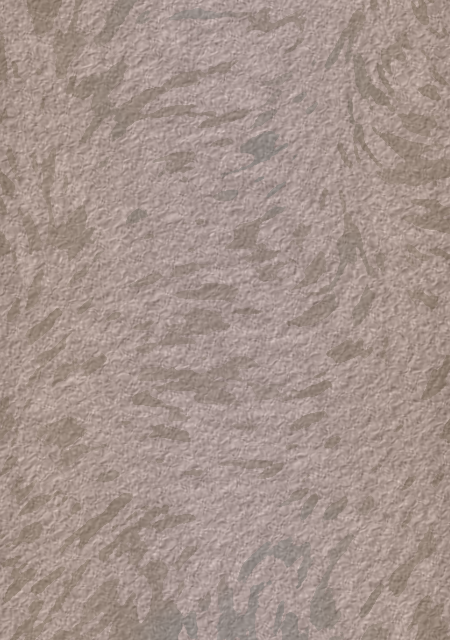
Write a WebGL 1 fragment shader that draws this texture.

```glsl
precision highp float;

uniform vec2 u_resolution;

const vec3 PLASTER = vec3(0.664, 0.594, 0.571);
const vec3 BARE_COAT = vec3(0.575, 0.511, 0.468);
const vec3 COOL_COAT = vec3(0.562, 0.530, 0.505);
const vec2 LIGHT_DIR = vec2(-0.6, 0.8);

float hash(vec2 p) {
  return fract(sin(dot(p, vec2(127.1, 311.7))) * 43758.5453);
}

float noise(vec2 p) {
  vec2 i = floor(p);
  vec2 f = fract(p);
  f = f * f * (3.0 - 2.0 * f);
  float low = mix(hash(i), hash(i + vec2(1.0, 0.0)), f.x);
  float high = mix(hash(i + vec2(0.0, 1.0)), hash(i + vec2(1.0, 1.0)), f.x);
  return mix(low, high, f.y);
}

vec2 rotate(vec2 p, float angle) {
  float c = cos(angle);
  float s = sin(angle);
  return vec2(c * p.x - s * p.y, s * p.x + c * p.y);
}

float fbm(vec2 p) {
  float sum = 0.0;
  float gain = 0.5;
  for (int i = 0; i < 4; i++) {
    sum += gain * noise(p);
    p = rotate(p, 0.64) * 2.0 + 7.3;
    gain *= 0.5;
  }
  return sum / 0.9375;
}

// Direction of the trowel strokes: broad, slowly turning sweeps
vec2 strokeDir(vec2 p) {
  float turn = noise(p * 2.7 + 3.1) + 0.2 * noise(p * 6.0 + 11.0) - 0.6;
  float angle = 1.6 + 3.2 * turn;
  return vec2(cos(angle), sin(angle));
}

// Noise averaged along the curved strokes
float streaks(vec2 p, float frequency, float reach) {
  float sum = noise(rotate(p, 0.5) * frequency);
  float weights = 1.0;
  vec2 ahead = p;
  vec2 behind = p;
  for (int i = 1; i <= 9; i++) {
    float weight = 1.0 - float(i) / 10.0;
    ahead += strokeDir(ahead) * reach / 9.0;
    behind -= strokeDir(behind) * reach / 9.0;
    sum += weight * noise(rotate(ahead, 0.5) * frequency);
    sum += weight * noise(rotate(behind, 0.5) * frequency);
    weights += 2.0 * weight;
  }
  return sum / weights - 0.5;
}

// Height difference towards the light, on a turned and warped lattice
float emboss(vec2 p, float frequency, float angle) {
  vec2 warp = vec2(noise(p * 90.0), noise(p * 90.0 + 17.0));
  vec2 q = rotate(p, angle) * frequency + 1.6 * warp;
  return noise(q) - noise(q + rotate(LIGHT_DIR, angle) * 0.9);
}

// Worn places where the dark coat shows: crisp, ragged, gathered in regions
float wornMask(vec2 p, float broad, float narrow) {
  float region = fbm(p * 4.5 + 21.0) - 0.5;
  float ragged = fbm(p * 100.0) - 0.5;
  float level = 0.75 * broad + 0.65 * narrow + 0.28 * region + 0.17 * ragged;
  float strength = 0.65 + 0.4 * noise(p * 14.0 + 33.0);
  return strength * smoothstep(0.068, 0.095, level);
}

void main() {
  vec2 uv = gl_FragCoord.xy / u_resolution;
  vec2 p = gl_FragCoord.xy / u_resolution.y;

  float broad = streaks(p, 52.0, 0.034);
  float narrow = streaks(p, 100.0, 0.030);
  float fine = streaks(p, 170.0, 0.010);
  float worn = wornMask(p, broad, narrow);

  // Two coats, the lower one cooler in the middle of the sheet
  float middle = 1.0 - smoothstep(0.05, 0.42, abs(uv.x - 0.52));
  float cool = middle * smoothstep(0.45, 0.70, noise(p * 7.0 + 40.0));
  vec3 coat = mix(BARE_COAT, COOL_COAT, cool);
  vec3 color = mix(PLASTER, coat, worn);

  // Raised flakes and fine brush marks
  float flake = smoothstep(0.07, 0.12, -narrow - 0.15 * (fbm(p * 90.0) - 0.5));
  color += 0.025 * flake * (1.0 - worn);
  color += 0.12 * fine * (1.0 - 0.4 * worn);

  // Pebbled relief
  float grain = 0.075 * emboss(p, 165.0, 0.4) + 0.135 * emboss(p + 5.7, 270.0, 1.1);
  color += grain * mix(1.0, 0.65, worn);

  // Uneven tint: rosy middle, browner and darker borders
  color += 0.03 * (fbm(p * 3.0 + 60.0) - 0.5);
  color += mix(vec3(-0.004, -0.008, -0.018), vec3(0.0, 0.002, 0.012), middle);
  color -= 0.02 * smoothstep(0.42, 0.5, abs(uv.x - 0.5));

  gl_FragColor = vec4(clamp(color, 0.0, 1.0), 1.0);
}
```
